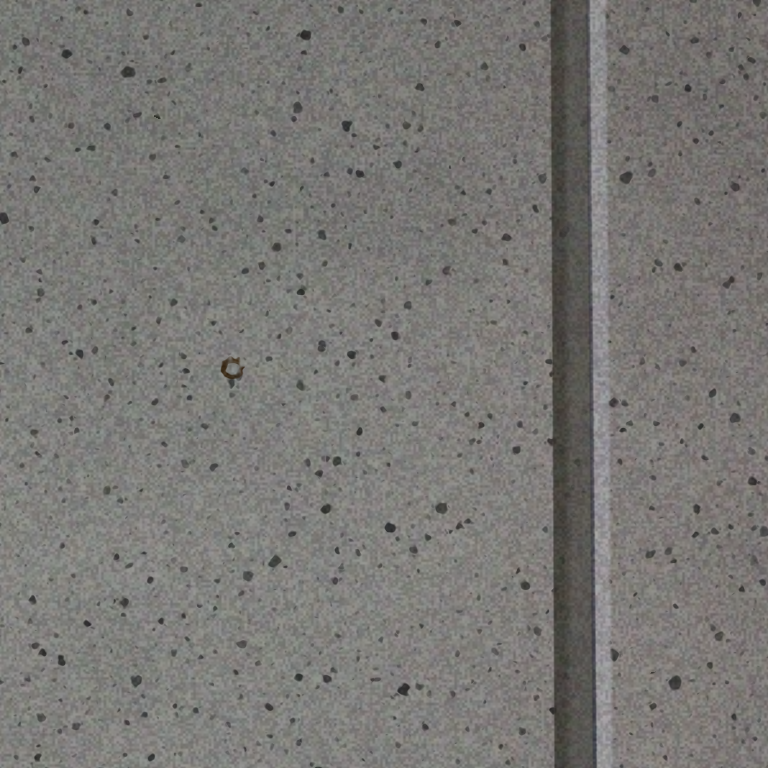
Reproduce this texture procedurally as a three.js fragment shader.

```glsl
// Speckled grey stone panels split by a slightly leaning vertical groove.
// Jittered cell layers scatter the dark flecks, value noise adds tint and grain,
// and smooth bands across the joint make the shadow, floor and lit bevel.
varying vec2 vUv;

const vec3 STONE = vec3(0.488, 0.488, 0.476);
const vec3 WARM_STONE = vec3(0.486, 0.470, 0.460);
const vec3 FLECK = vec3(0.165, 0.165, 0.160);
const vec3 GROOVE_SHADE = vec3(0.270, 0.262, 0.240);
const vec3 GROOVE_FLOOR = vec3(0.345, 0.338, 0.322);
const vec3 GROOVE_LINE = vec3(0.235, 0.235, 0.265);
const vec3 BEVEL = vec3(0.575, 0.570, 0.580);
const vec3 STAIN = vec3(0.230, 0.170, 0.100);
const vec2 STAIN_POS = vec2(0.303, 0.520);
const float GRAIN_SCALE = 300.0;
const float GRAIN_AMOUNT = 0.13;
const float EDGE = 0.0016;

float hash(vec2 p) {
  vec3 q = fract(vec3(p.xyx) * 0.1031);
  q += dot(q, q.yzx + 33.33);
  return fract((q.x + q.y) * q.z);
}

float noise(vec2 p) {
  vec2 i = floor(p);
  vec2 f = fract(p);
  f = f * f * (3.0 - 2.0 * f);
  return mix(mix(hash(i), hash(i + vec2(1.0, 0.0)), f.x),
             mix(hash(i + vec2(0.0, 1.0)), hash(i + 1.0), f.x), f.y);
}

// Extra flecks gather in a few soft patches.
float cluster(vec2 p, vec2 center, vec2 size) {
  vec2 d = (p - center) / size;
  return exp(-dot(d, d));
}

// One irregular fleck per chosen cell of a turned grid.
float flecks(vec2 p, float cells, float chance, float rMin, float rMax, float seed) {
  float c = cos(seed);
  float s = sin(seed);
  vec2 g = mat2(c, s, -s, c) * p * cells + 40.0 + seed * 7.0;
  vec2 id = floor(g);
  vec2 center = 0.2 + 0.6 * vec2(hash(id + seed), hash(id + seed + 17.3));
  vec2 d = (fract(g) - center) / cells;
  float a = 6.283 * hash(id + 5.7);
  d = mat2(cos(a), sin(a), -sin(a), cos(a)) * d;
  d.x *= mix(0.75, 1.25, hash(id + 9.1));
  float size = hash(id + 3.9);
  float r = mix(rMin, rMax, size * size);
  float present = step(hash(id + 29.4), chance);
  float tone = mix(0.55, 1.0, hash(id + 61.2));
  return present * tone * (1.0 - smoothstep(r - EDGE, r + EDGE, length(d)));
}

float band(float x, float lo, float hi, float soft) {
  return smoothstep(lo - soft, lo + soft, x) * (1.0 - smoothstep(hi - soft, hi + soft, x));
}

void main() {
  vec2 p = vUv;
  float down = 1.0 - p.y;
  float leftEdge = mix(0.717, 0.722, down);
  float rightEdge = mix(0.766, 0.775, down);
  float bevelEdge = mix(0.789, 0.797, down);

  // Panel tone: cool on the left, warmer to the right, dimmer at the top.
  vec3 color = mix(STONE, WARM_STONE, smoothstep(0.35, 0.9, p.x));
  color *= mix(1.035, 0.94, smoothstep(0.35, 1.0, p.y));
  color *= 1.0 - 0.04 * smoothstep(0.8, 1.0, p.x);
  color += 0.025 * (noise(p * 7.0) - 0.5);

  // Joint: shaded left wall, floor, dark seam and lit bevel.
  float groove = band(p.x, leftEdge, rightEdge, EDGE);
  float floorMix = smoothstep(leftEdge + 0.012, leftEdge + 0.026, p.x);
  color = mix(color, mix(GROOVE_SHADE, GROOVE_FLOOR, floorMix), groove);
  float bevel = band(p.x, rightEdge, bevelEdge, 0.003);
  color = mix(color, BEVEL * mix(1.03, 0.97, p.y), bevel);
  float seam = band(p.x, rightEdge - 0.003, rightEdge + 0.002, EDGE);
  color = mix(color, GROOVE_LINE, seam * mix(0.9, 0.5, p.y));

  // Flecks in three sizes with ragged outlines.
  vec2 ragged = p + 0.004 * (vec2(noise(p * 170.0), noise(p * 170.0 + 53.0)) - 0.5);
  float dense = cluster(p, vec2(0.915, 0.425), vec2(0.035, 0.018))
              + cluster(p, vec2(0.215, 0.850), vec2(0.045, 0.018))
              + cluster(p, vec2(0.870, 0.108), vec2(0.030, 0.015));
  float big = flecks(ragged, 22.0, 0.30 + 0.6 * dense, 0.0036, 0.0075, 0.4);
  float mid = flecks(ragged, 33.0, 0.40 + 0.4 * dense, 0.0022, 0.0048, 1.1);
  float tiny = flecks(ragged, 58.0, 0.38, 0.0012, 0.0030, 2.3);
  float fleck = max(big, max(0.85 * mid, 0.50 * tiny));
  fleck *= (1.0 - 0.55 * groove) * (1.0 - 0.85 * bevel);
  color = mix(color, FLECK, 0.92 * fleck);

  // Small broken rust ring.
  float ring = abs(length(ragged - STAIN_POS) - 0.011);
  float stain = 1.0 - smoothstep(0.002, 0.005, ring);
  color = mix(color, STAIN, stain * smoothstep(0.25, 0.6, noise(p * 110.0 + 4.0)));

  // Fine grain with a faint colour mottle.
  float grain = noise(p * GRAIN_SCALE) - 0.5;
  float soft = noise(p * GRAIN_SCALE * 0.45 + 71.0) - 0.5;
  color += (GRAIN_AMOUNT * grain + 0.035 * soft) * mix(1.0, 0.6, max(fleck, groove));
  vec3 mottle = vec3(noise(p * 85.0), noise(p * 85.0 + 31.0), noise(p * 85.0 + 67.0)) - 0.5;
  color += 0.030 * mottle;

  gl_FragColor = vec4(color, 1.0);
}
```
